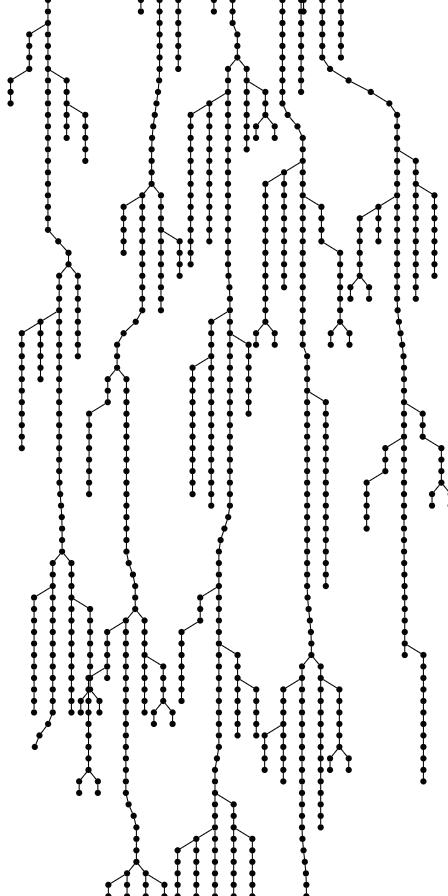
Write a Shadertoy shader that draws this pattern.

```glsl
// Hanging tree diagram: beaded black chains that drift, fork and end on white.
#define ROW_STEP 0.02565   // vertical distance between nodes, in canvas widths
#define SLOT 0.0417        // horizontal distance between neighbouring chains
#define DOT_RADIUS 0.0069
#define LINE_HALF 0.0012
#define TRUNKS 5
#define TRUNK_GAP 0.195
#define BAND 21.0          // rows in one drift-and-branch cycle
#define SWAY 0.066         // random sideways range of a trunk
#define SEED 3.0

const vec3 PAPER = vec3(1.0);
const vec3 INK = vec3(0.02);

float rnd(float trunk, float band, float n) {
    vec3 v = fract(vec3(trunk * 17.0 + 3.0, band * 23.0 + 50.0, n * 31.0 + SEED) * 0.1031);
    v += dot(v, v.zyx + 31.32);
    return fract((v.x + v.y) * v.z);
}

float segmentDistance(vec2 p, vec2 a, vec2 b) {
    vec2 ab = b - a;
    return length(p - a - ab * clamp(dot(p - a, ab) / dot(ab, ab), 0.0, 1.0));
}

// Staggered start row of the band that holds a given row
float bandIndex(float t, float row) { return floor((row - mod(t * 7.0, 11.0)) / BAND); }
float bandStart(float t, float k) { return mod(t * 7.0, 11.0) + k * BAND; }

// Resting position of a trunk; the tree is narrower above the first band
float anchor(float t, float k) {
    float spread = k < 0.0 ? 0.6 : 1.0;
    return 0.5 + (t - 2.0) * TRUNK_GAP * spread + (rnd(t, k, 1.0) - 0.5) * SWAY;
}

float driftRows(float t, float k) { return 1.0 + floor(rnd(t, k, 2.0) * 7.0); }
float forkRow(float t, float k) { return driftRows(t, k) + 1.0 + floor(rnd(t, k, 3.0) * 3.0); }
float forkSide(float t, float k) { return rnd(t, k, 4.0) < 0.5 ? -1.0 : 1.0; }

// Trunk path: drift to the anchor, then step half a slot aside at some forks
float trunkX(float t, float row) {
    float k = bandIndex(t, row);
    float j = row - bandStart(t, k);
    float target = anchor(t, k);
    if (j < forkRow(t, k) && rnd(t, k, 5.0) < 0.5) target += forkSide(t, k) * 0.5 * SLOT;
    return mix(anchor(t, k - 1.0), target, smoothstep(0.0, driftRows(t, k), j + 1.0));
}

// Adds one node and the edge from its parent; near = (dot, line) distances
void addNode(inout vec2 near, vec2 p, float parentX, float x, float row) {
    vec2 node = vec2(x, row * ROW_STEP);
    near.x = min(near.x, length(p - node));
    near.y = min(near.y, segmentDistance(p, vec2(parentX, node.y - ROW_STEP), node));
}

// Side chains of one trunk: two on each side, the outer hung from the inner
void addBranches(inout vec2 near, vec2 p, float t, float row, float lastRow) {
    float k = bandIndex(t, row);
    float j = row - bandStart(t, k);
    float home = anchor(t, k);
    for (int s = 0; s < 2; s++) {
        float side = s == 0 ? forkSide(t, k) : -forkSide(t, k);
        float start = forkRow(t, k);
        if (s == 1) start += 1.0 + floor(rnd(t, k, 6.0) * 5.0);
        float parentX = trunkX(t, row - 1.0);
        for (int order = 1; order < 3; order++) {
            float n = float(10 + s * 20 + order * 6);
            float chance = order == 1 ? (s == 0 ? 1.0 : 0.85) : (s == 0 ? 0.8 : 0.6);
            if (order == 2 && k < 0.0) chance = 0.0;
            float room = BAND - start;
            if (rnd(t, k, n) > chance || room < 2.0 || bandStart(t, k) + start > lastRow) break;

            float count = min(room, 3.0 + floor(rnd(t, k, n + 1.0) * room));
            float age = j - start;
            float x = home + side * float(order) * SLOT;
            if (age >= 0.0 && age < count) {
                // Some outer chains end in a small two-legged fork
                bool forked = order == 2 && count > 2.0 && rnd(t, k, n + 2.0) < 0.35;
                float legs = forked ? 0.5 * SLOT : 0.0;
                float now = legs * step(count - 2.0, age);
                float before = legs * step(count - 2.0, age - 1.0);
                float from = age < 0.5 ? parentX : x;
                addNode(near, p, from - before, x - now, row);
                addNode(near, p, from + before, x + now, row);
            }
            start += 1.0 + floor(rnd(t, k, n + 3.0) * min(count, 4.0));
            parentX = x;
        }
    }
}

void mainImage(out vec4 fragColor, in vec2 fragCoord) {
    float pixel = 1.0 / iResolution.x;
    vec2 p = vec2(fragCoord.x, iResolution.y - fragCoord.y) * pixel;
    float upperRow = floor(p.y / ROW_STEP);
    vec2 near = vec2(1.0);

    // Only the rows just above and below can touch this point
    for (int i = 0; i < 2; i++) {
        float row = upperRow + float(i);
        for (int n = 0; n < TRUNKS; n++) {
            float t = float(n);
            // Outer trunks end early
            float lastRow = abs(t - 2.0) > 1.5 ? 65.0 - 2.0 * t : 99.0;
            if (row <= lastRow) addNode(near, p, trunkX(t, row - 1.0), trunkX(t, row), row);
            addBranches(near, p, t, row, lastRow);
        }
    }

    vec2 cover = clamp(0.5 + (vec2(DOT_RADIUS, LINE_HALF) - near) / pixel, 0.0, 1.0);
    fragColor = vec4(mix(PAPER, INK, max(cover.x, cover.y)), 1.0);
}
```
